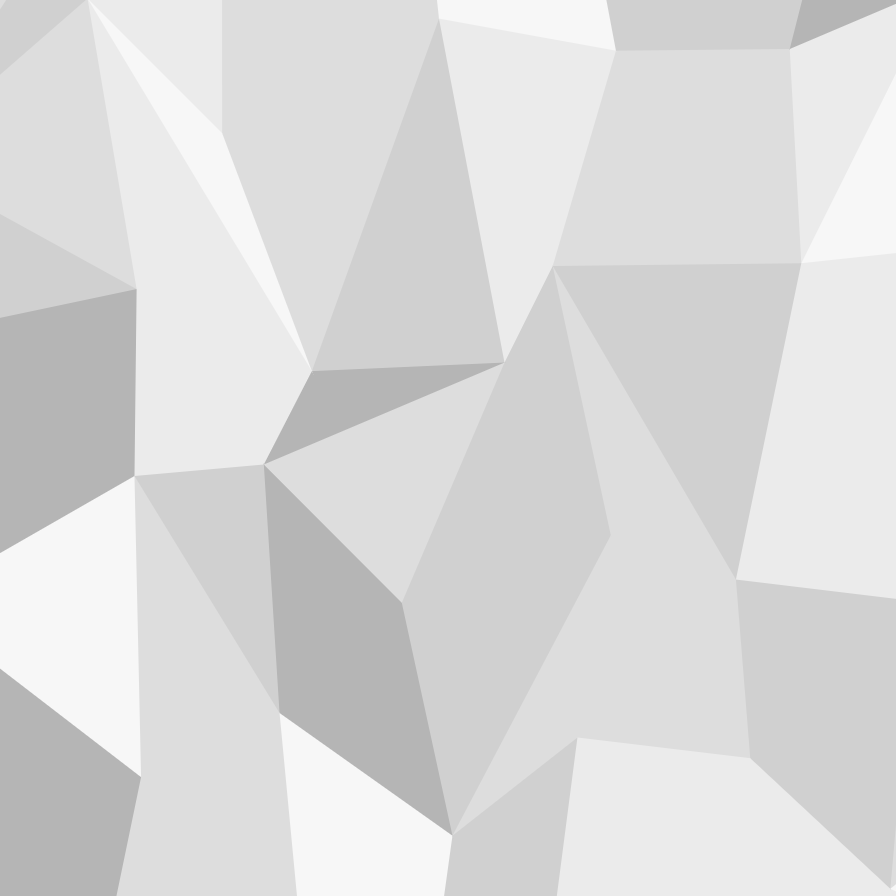
This background is drawn by a Shadertoy shader. Its source:

```glsl
// Flat grey mosaic of irregular, upright triangles and quadrilaterals.
// A strongly jittered lattice gives the corners; each quad is kept whole or
// cut along a diagonal, and every facet takes one of five fixed grey tones.

const vec2  CELLS        = vec2(5.5, 3.7);       // lattice cells per canvas
const vec2  OFFSET       = vec2(7.3, 4.6);       // part of the lattice shown
const float CORNER_SHIFT = 0.40;                 // below 0.5 keeps quads simple
const float SPLIT_CHANCE = 0.5;                  // share of quads cut in two
const vec2  TONE_STEP    = vec2(0.7549, 0.5698); // spreads tones evenly
const float TONE_SHUFFLE = 0.12;                 // breaks up the tone sequence

const float WHITE = 0.967;
const float LIGHT = 0.922;
const float DIM   = 0.867;
const float MID   = 0.816;
const float DARK  = 0.708;

// Two uniform random values per lattice point
vec2 hash2(vec2 cell, uint salt) {
    uvec2 v = uvec2(ivec2(cell) + 512) + salt * 977u;
    v = v * 1664525u + 1013904223u;
    v.x += v.y * 1664525u;
    v.y += v.x * 1664525u;
    v ^= v >> 16u;
    v.x += v.y * 1664525u;
    v.y += v.x * 1664525u;
    v ^= v >> 16u;
    return vec2(v & 65535u) / 65536.0;
}

// Lattice corner in canvas units
vec2 corner(vec2 id) {
    vec2 shift = (2.0 * hash2(id, 1u) - 1.0) * CORNER_SHIFT;
    return (id + shift - OFFSET) / CELLS;
}

// Twice the signed area, positive when counter-clockwise
float area(vec2 a, vec2 b, vec2 c) {
    vec2 u = b - a, v = c - a;
    return u.x * v.y - u.y * v.x;
}

// Signed distance to the line a-b, positive on its right side
float edge(vec2 p, vec2 a, vec2 b) {
    return -area(a, b, p) / max(length(b - a), 1e-5);
}

// Smoothed coverage of a counter-clockwise triangle
float coverage(vec2 p, vec2 a, vec2 b, vec2 c, float pixel) {
    float d = max(edge(p, a, b), max(edge(p, b, c), edge(p, c, a)));
    return clamp(0.5 - d / pixel, 0.0, 1.0);
}

// Grey tone for a rank in 0..1; interval widths set the area shares
float tone(float rank) {
    float r = fract(rank);
    return r < 0.21 ? WHITE
         : r < 0.43 ? DIM
         : r < 0.64 ? LIGHT
         : r < 0.78 ? DARK
         : MID;
}

void mainImage(out vec4 fragColor, in vec2 fragCoord) {
    float pixel = 1.0 / iResolution.y;
    vec2 p = fragCoord * pixel;
    vec2 home = floor(p * CELLS + OFFSET);

    float shade = 0.0, total = 0.0;
    for (int j = -1; j <= 1; j++)
    for (int i = -1; i <= 1; i++) {
        vec2 id = home + vec2(i, j);
        vec2 a = corner(id);
        vec2 b = corner(id + vec2(1, 0));
        vec2 c = corner(id + vec2(1, 1));
        vec2 d = corner(id + vec2(0, 1));

        // Choose a diagonal lying inside the quad; always cut concave quads
        vec2 pick = hash2(id, 2u);
        float fitAC = min(area(a, b, c), area(a, c, d));
        float fitBD = min(area(b, c, d), area(b, d, a));
        bool cut = pick.x < SPLIT_CHANCE || min(fitAC, fitBD) < 0.0;
        if (fitAC < 0.0 || (fitBD > 0.0 && pick.y < 0.5)) {
            vec2 first = a;
            a = b; b = c; c = d; d = first;
        }

        // Blend both halves by coverage
        float rank = dot(id, TONE_STEP) + TONE_SHUFFLE * hash2(id, 3u).x;
        float w1 = coverage(p, a, b, c, pixel);
        float w2 = coverage(p, a, c, d, pixel);
        shade += w1 * tone(rank) + w2 * tone(rank + (cut ? 0.5 : 0.0));
        total += w1 + w2;
    }

    fragColor = vec4(vec3(shade / max(total, 1e-4)), 1.0);
}
```
